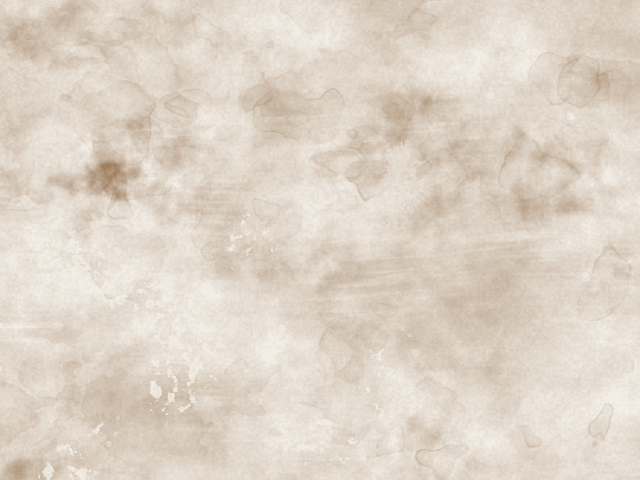
A Shadertoy shader for this texture:

```glsl
// Aged watercolour paper: mottled brown washes, torn wash edges, dried stains with
// dark tide lines, pale horizontal brush strokes, bare flecks and paper grain.
// Every layer adds to one tone value, which then blends cream into brown.

const vec3 CREAM = vec3(0.91, 0.88, 0.84);
const vec3 BROWN = vec3(0.73, 0.64, 0.55);
const vec2 SHEET = vec2(1.334, 1.0);          // area over which stains scatter
const float BASE_TONE = 0.11;
const float CLOUD_DEPTH = 0.72;
const float MOTTLE_DEPTH = 0.25;
const float TIDE_DEPTH = 0.20;
const float STROKE_LIFT = 0.24;
const float GRAIN_DEPTH = 0.21;
const int STAINS = 34;
const int CLUSTERED = 15;                     // stains drawn towards CLUSTER
const vec2 CLUSTER = vec2(0.36, 0.67);
const float STAIN_FILL = 0.13;
const float RIM_DEPTH = 0.42;
const float RIM_WIDTH = 0.0023;
const vec2 BLOOM = vec2(0.83, 0.62);          // ragged pale patch
const float BLOOM_RADIUS = 0.055;

// Washes: centre and radii, then depth
const int WASHES = 8;
const vec4 WASH[WASHES] = vec4[WASHES](
    vec4(0.22, 0.63, 0.27, 0.13), vec4(0.25, 0.61, 0.14, 0.05),
    vec4(0.82, 0.66, 0.18, 0.15), vec4(1.16, 0.63, 0.17, 0.09),
    vec4(0.57, 0.46, 0.14, 0.05), vec4(0.93, 0.06, 0.12, 0.09),
    vec4(0.15, 0.95, 0.30, 0.08), vec4(0.06, 0.02, 0.11, 0.06));
const float WASH_DEPTH[WASHES] = float[WASHES](
    0.34, 0.42, 0.30, 0.36, 0.30, 0.28, 0.20, 0.34);

vec2 hash2(vec2 p) {
    vec3 q = fract(p.xyx * vec3(0.1031, 0.1030, 0.0973));
    q += dot(q, q.yzx + 33.33);
    return fract((q.xx + q.yz) * q.zy);
}

float cornerValue(vec2 cell, vec2 offset) {
    return dot(hash2(cell) * 2.0 - 1.0, offset);
}

float gradientNoise(vec2 p) {
    vec2 i = floor(p), f = p - i;
    vec2 u = f * f * f * (f * (f * 6.0 - 15.0) + 10.0);
    vec2 e = vec2(1.0, 0.0);
    return mix(mix(cornerValue(i, f), cornerValue(i + e, f - e), u.x),
               mix(cornerValue(i + e.yx, f - e.yx), cornerValue(i + e.xx, f - e.xx), u.x), u.y);
}

float fbm(vec2 p) {
    float sum = 0.0, gain = 1.0;
    for (int i = 0; i < 5; i++) {
        sum += gain * gradientNoise(p);
        p = mat2(1.6, 1.2, -1.2, 1.6) * p + 17.3;
        gain *= 0.55;
    }
    return sum;
}

vec2 noisePair(vec2 p) {
    return vec2(gradientNoise(p + 31.7), gradientNoise(p + 74.2));
}

// Pools of pigment with mottled, feathered borders
float washes(vec2 p, float mottle) {
    vec2 bent = p + 0.08 * noisePair(p * 5.0) + 0.03 * noisePair(p * 17.0);
    float rough = fbm(p * 6.0 + 9.0);
    float tone = 0.0;
    for (int i = 0; i < WASHES; i++) {
        vec2 q = (bent - WASH[i].xy) / WASH[i].zw;
        float pool = exp(-dot(q, q));
        tone += WASH_DEPTH[i] * smoothstep(0.18, 0.8, pool * (1.0 + rough) + 0.35 * rough);
    }
    return tone * (1.0 + 1.5 * mottle);
}

// Wash fronts: crisp and dark on one side, fading away on the other
float tides(vec2 p) {
    vec2 bent = p + 0.05 * noisePair(p * 7.0);
    float tone = 0.0;
    for (int i = 0; i < 3; i++) {
        float shift = float(i) * 23.0;
        float d = fbm(bent * vec2(3.2, 4.4) + shift) - 0.12;
        float present = smoothstep(-0.1, 0.25, gradientNoise(p * 4.0 + shift + 11.0));
        tone += present * smoothstep(0.0, 0.025, d) * (0.25 + exp(-max(d, 0.0) / 0.09));
    }
    return TIDE_DEPTH * tone;
}

// Lobed dried drops: faint fill, darker towards a thin broken rim
float stains(vec2 p) {
    vec2 bent = p + 0.085 * noisePair(p * 8.0) + 0.03 * noisePair(p * 20.0)
                  + 0.007 * noisePair(p * 55.0);
    float broken = smoothstep(-0.2, 0.25, gradientNoise(p * 11.0 + 5.0));
    float tone = 0.0;
    for (int i = 0; i < STAINS; i++) {
        vec2 seed = vec2(float(i) * 3.7 + 1.0, 8.0);
        vec2 centre = hash2(seed) * SHEET;
        vec2 shape = hash2(seed + 50.0);
        if (i < CLUSTERED) centre = mix(centre, CLUSTER, 0.6);
        float radius = mix(0.022, 0.09, shape.x * shape.x);
        vec2 stretch = vec2(mix(0.7, 1.1, shape.y), mix(1.2, 0.85, shape.y));
        float d = length((bent - centre) * stretch) - radius;
        float inside = smoothstep(0.003, -0.003, d);
        float rim = exp(-d * d / (RIM_WIDTH * RIM_WIDTH));
        float strength = mix(0.3, 1.0, hash2(seed + 90.0).x);
        tone += strength * (STAIN_FILL * inside * (0.6 + exp(min(d, 0.0) / 0.018))
                          + RIM_DEPTH * rim * broken);
    }
    return tone;
}

// Pale bristle marks, densest in a band below the middle
float strokes(vec2 p) {
    float y = p.y - 0.03 * p.x + 0.045 * gradientNoise(p * 2.3);
    float broad = smoothstep(0.08, 0.3, gradientNoise(vec2(p.x * 4.0, y * 42.0)));
    float fine = smoothstep(0.04, 0.35, gradientNoise(vec2(p.x * 6.0 + 7.0, y * 105.0)));
    float patches = smoothstep(-0.1, 0.35, gradientNoise(p * vec2(3.5, 5.0) + 60.0));
    float dry = 0.75 + 0.9 * gradientNoise(p * vec2(22.0, 60.0));
    float across = (p.y - 0.38) / 0.14;
    float band = exp(-across * across);
    return (0.9 * broad + 0.7 * fine) * dry * (patches + 0.4 * band) + 0.3 * band;
}

// Pale patch with a torn, finely fringed edge
float bloom(vec2 p) {
    vec2 v = p - BLOOM + 0.05 * noisePair(p * 12.0);
    float r = length(v * vec2(1.1, 0.85)) + 0.0001;
    float fringe = 0.5 * gradientNoise(v / r * 9.0 + r * 30.0) + 0.6 * fbm(p * 30.0);
    return smoothstep(0.008, -0.012, r - BLOOM_RADIUS * (1.0 + fringe));
}

// Crumbs of bare paper, mostly at the lower left
float flecks(vec2 p) {
    float region = smoothstep(1.1, 0.3, p.x) * smoothstep(0.68, 0.5, p.y);
    float patches = smoothstep(0.0, 0.3, gradientNoise(p * vec2(4.5, 6.0) + 21.0)) * region;
    return smoothstep(0.2, 0.3, fbm(p * 36.0) + 0.35 * patches - 0.17) * smoothstep(0.0, 0.4, patches);
}

void mainImage(out vec4 fragColor, in vec2 fragCoord) {
    vec2 p = fragCoord / iResolution.y;
    vec2 drift = 0.14 * noisePair(p * 2.5);
    float cloud = fbm((p + drift) * vec2(2.6, 4.0) + 3.0);
    float mottle = fbm(p * 15.0 + 40.0);
    float tone = BASE_TONE + CLOUD_DEPTH * cloud * (1.0 + 0.6 * cloud) + MOTTLE_DEPTH * mottle;
    tone += washes(p, mottle) + tides(p) + stains(p);
    tone -= STROKE_LIFT * strokes(p) * (0.35 + 0.65 * smoothstep(-0.1, 0.4, tone));
    tone = mix(tone, 0.04, 0.7 * bloom(p));
    tone = mix(tone, -0.18, 0.85 * flecks(p));
    tone += GRAIN_DEPTH * (gradientNoise(p * 165.0) + 0.6 * gradientNoise(p * 80.0));
    fragColor = vec4(mix(CREAM, BROWN, clamp(tone, -0.22, 1.6)), 1.0);
}
```
